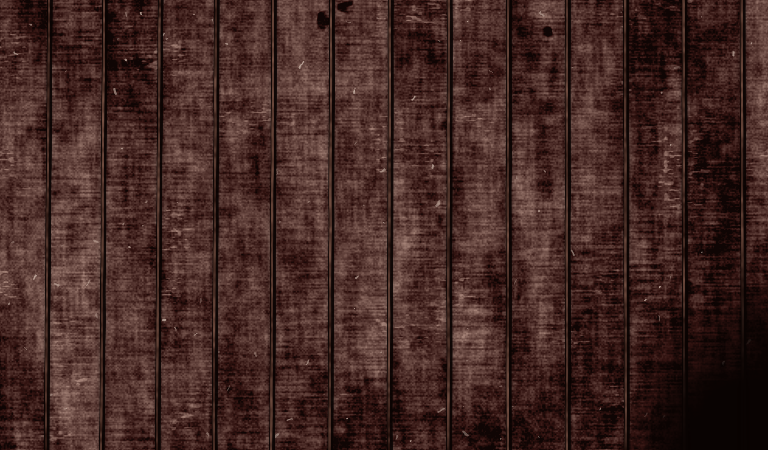
Write a Shadertoy shader that draws this texture.

```glsl
float hash(vec2 p) {
    return fract(sin(dot(p, vec2(127.1, 311.7))) * 43758.5453);
}

float noise(vec2 p) {
    vec2 i = floor(p), f = fract(p);
    f = f * f * (3.0 - 2.0 * f);
    return mix(mix(hash(i), hash(i + vec2(1, 0)), f.x),
               mix(hash(i + vec2(0, 1)), hash(i + vec2(1, 1)), f.x), f.y);
}

float fbm(vec2 p) {
    float sum = 0.0, amp = 0.5;
    for (int i = 0; i < 5; i++) {
        sum += amp * noise(p);
        p = mat2(1.6, 1.2, -1.2, 1.6) * p + 7.3;
        amp *= 0.5;
    }
    return sum;
}

// Soft elliptical spot
float blob(vec2 p, vec2 centre, vec2 radius) {
    vec2 q = (p - centre) / radius;
    return exp(-dot(q, q));
}

// Antialiased band of the given half width
float band(float x, float halfWidth, float aa) {
    return 1.0 - smoothstep(halfWidth - aa, halfWidth + aa, abs(x));
}

// Scattered short scratches and chips of pale paint
float flecks(vec2 p, float pixel) {
    float sum = 0.0;
    for (int layer = 0; layer < 3; layer++) {
        float scale = 7.0 + 5.0 * float(layer);
        vec2 cell = floor(p * scale), seed = cell + 31.0 * float(layer);
        vec2 d = fract(p * scale) - 0.3 - 0.4 * vec2(hash(seed), hash(seed + 5.1));
        float angle = 6.283 * hash(seed + 9.7);
        d = mat2(cos(angle), sin(angle), -sin(angle), cos(angle)) * d / scale;
        d += 0.006 * (noise(p * 130.0) - 0.5);
        d.x = max(abs(d.x) - 0.008 * pow(hash(seed + 2.3), 2.0), 0.0);
        float size = 0.0008 + 0.0018 * hash(seed + 4.4);
        float chip = 1.0 - smoothstep(size - 0.5 * pixel, size + 0.5 * pixel, length(d));
        sum += chip * step(0.88, hash(seed + 13.9)) * (0.35 + 0.65 * hash(seed + 6.6));
    }
    return min(sum, 1.0);
}

void mainImage(out vec4 fragColor, in vec2 fragCoord) {
    vec2 uv = fragCoord / iResolution.xy;
    vec2 p = fragCoord / iResolution.y;
    float pixel = 1.0 / iResolution.y;

    // Boards widen slightly to the right, and their joints lean a little
    float u = uv.x - 0.005 * (uv.y - 0.5) * (1.0 - 1.4 * uv.x);
    float along = 13.725 * u - 0.451 * u * u - 0.856 + 0.04 * sin(6.94 * u - 0.434);
    float board = floor(along);
    float joint = along - floor(along + 0.5);
    vec2 shift = vec2(board * 3.7, hash(vec2(board, 2.0)) * 9.0);

    // Broad light and dark areas
    float tone = 0.46 + 0.06 * (hash(vec2(board, 8.0)) - 0.5);
    tone += 0.22 * blob(uv, vec2(0.06, 0.38), vec2(0.17, 0.36));
    tone += 0.17 * blob(uv, vec2(0.5, 0.42), vec2(0.17, 0.36));
    tone += 0.16 * blob(uv, vec2(0.7, 0.85), vec2(0.05, 0.4));
    tone += 0.16 * blob(uv, vec2(1.0, 0.8), vec2(0.025, 0.25));
    tone -= 0.16 * blob(uv, vec2(0.08, 1.0), vec2(0.15, 0.25));
    tone -= 0.28 * smoothstep(0.55, 1.0, uv.x) * (1.0 - uv.y);
    tone -= 0.13 * (1.0 - smoothstep(0.0, 0.22, uv.y)) * smoothstep(0.2, 0.5, uv.x);

    // Blotches, runs of stain and wood grain
    vec2 warp = 0.06 * vec2(fbm(p * 9.0), fbm(p * 9.0 + 40.0));
    tone += 0.5 * (fbm((p + warp) * vec2(6.0, 3.5) + 0.3 * shift) - 0.48);
    tone += 0.4 * (fbm(p * vec2(26.0, 9.0) + shift) - 0.48);
    tone += 0.55 * (fbm((p + warp) * vec2(48.0, 34.0) + shift) - 0.48);
    float stain = fbm((p + warp) * vec2(13.0, 3.0) + 60.0);
    tone -= 0.16 * smoothstep(0.52, 0.66, stain);
    tone -= 0.22 * blob(uv + 0.5 * warp, vec2(0.58, 0.5), vec2(0.018, 0.13));
    tone += 0.2 * (noise(p * vec2(140.0, 14.0) + shift) - 0.5);

    // Crosswise saw marks, stronger where the wood is worn
    float saw = noise(p * vec2(16.0, 260.0) + shift) - 0.5;
    saw += 0.5 * (noise(p * vec2(35.0, 150.0) + shift + 20.0) - 0.5);
    tone += saw * (0.16 + 0.28 * noise(p * 5.0 + shift));
    tone += 0.32 * (noise(p * 290.0) - 0.5);

    // Rubbed patches where fibres show pale
    float rubbed = smoothstep(0.54, 0.7, fbm(p * 8.0 + 25.0));
    tone += 0.4 * rubbed * smoothstep(0.66, 0.88, noise(p * vec2(75.0, 220.0)));

    // Dark knots near the upper edge
    vec2 rough = uv + 0.012 * (vec2(noise(p * 60.0), noise(p * 60.0 + 9.0)) - 0.5);
    float knots = blob(rough, vec2(0.42, 0.955), vec2(0.009, 0.022))
                + blob(rough, vec2(0.449, 0.985), vec2(0.01, 0.015))
                + blob(rough, vec2(0.712, 0.93), vec2(0.009, 0.014));
    tone -= 0.6 * smoothstep(0.3, 0.7, knots);

    // Deep shadow in the lower right corner
    float corner = length((uv - vec2(1.0, 0.02)) * vec2(3.0, 1.5)) + 0.2 * (fbm(p * 6.0) - 0.5);
    float lit = smoothstep(0.22, 0.66, corner);
    tone = max(tone, 0.04) * lit;

    vec3 black = vec3(0.035, 0.01, 0.006), mahogany = vec3(0.19, 0.07, 0.06), worn = vec3(0.58, 0.45, 0.41);
    vec3 color = mix(black, mahogany, clamp(tone / 0.25, 0.0, 1.0));
    color = mix(color, worn, clamp((tone - 0.25) / 0.75, 0.0, 1.15));

    // Pale chips
    color = mix(color, vec3(0.8, 0.72, 0.67), 0.8 * flecks(p, pixel) * lit);

    // Grooves: a thin worn bead between two dark lines
    float aa = 5.5 / iResolution.x;
    joint += 0.008 * (noise(vec2(p.y * 14.0, floor(along + 0.5) * 5.0)) - 0.5);
    color *= 1.0 - 0.25 * exp(-pow(joint / 0.07, 2.0));
    color = mix(color, black, 0.92 * band(joint - 0.004, 0.05, aa));
    float beadWear = noise(vec2(p.y * 11.0, floor(along + 0.5) * 7.0)) * 0.6 + 0.5 * noise(p * 90.0);
    vec3 beadColor = mix(vec3(0.14, 0.06, 0.04), vec3(0.52, 0.36, 0.3), beadWear);
    color = mix(color, beadColor, 0.85 * band(joint + 0.012, 0.02, aa) * lit);

    fragColor = vec4(color, 1.0);
}
```
